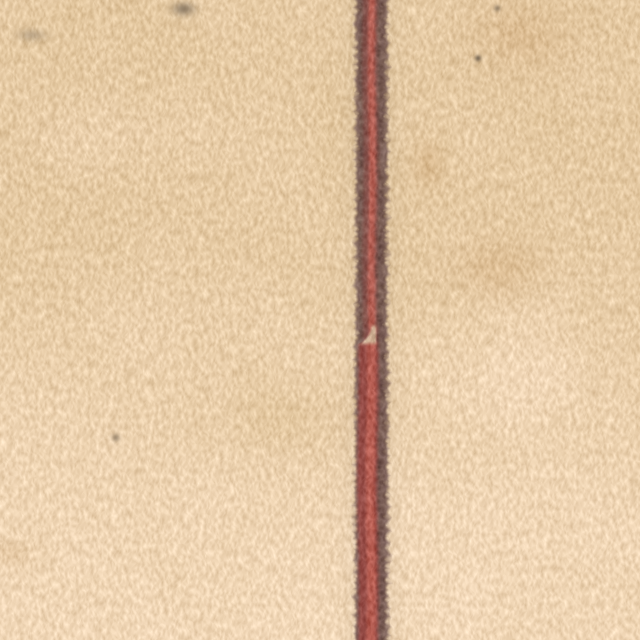
A three.js fragment shader for this texture:

```glsl
// Aged tan paper crossed by one ruled vertical line: a red core in ragged dark ink,
// broken by a small bare gap. Cellular noise makes the fibres and the ragged edges,
// layered sines the slow mottling, and soft ellipses the stains and specks.
varying vec2 vUv;

const vec3 PAPER_TAN = vec3(0.885, 0.775, 0.615);
const vec3 PAPER_PALE = vec3(0.955, 0.855, 0.735);
const vec3 STAIN = vec3(0.80, 0.65, 0.46);
const vec3 SPECK = vec3(0.45, 0.39, 0.32);
const vec3 INK_DARK = vec3(0.42, 0.31, 0.29);
const vec3 RED_DEEP = vec3(0.60, 0.28, 0.26);
const vec3 RED_BRIGHT = vec3(0.75, 0.39, 0.34);
const vec3 GAP_PALE = vec3(0.83, 0.74, 0.62);

const float LINE_X = 0.5805;      // centre of the ruled line
const float LINE_HALF = 0.0240;   // half width of the dark ink
const float GAP_Y = 0.477;        // height of the bare gap
const vec2 FIBRE_SCALE = vec2(135.0, 72.0);
const vec2 INK_SCALE = vec2(75.0, 105.0);
const float GRAIN = 0.10;
const float RAGGED = 0.008;

vec2 hash2(vec2 p) {
  vec3 q = fract(p.xyx * vec3(0.1031, 0.1030, 0.0973));
  q += dot(q, q.yzx + 33.33);
  return fract((q.xx + q.yz) * q.zy);
}

// Distance to the nearest scattered cell point
float cellular(vec2 p) {
  vec2 cell = floor(p);
  float nearest = 4.0;
  for (int j = -1; j <= 1; j++) {
    for (int i = -1; i <= 1; i++) {
      vec2 c = cell + vec2(float(i), float(j));
      vec2 d = c + hash2(c) - p;
      nearest = min(nearest, dot(d, d));
    }
  }
  return sqrt(nearest);
}

// Layered sines, roughly -1 to 1
float mottle(vec2 p) {
  float sum = 0.0;
  float amp = 0.5;
  for (int i = 0; i < 5; i++) {
    p = mat2(0.8, 0.6, -0.6, 0.8) * p * 1.7 + 1.3;
    sum += amp * sin(p.x + 1.6 * sin(p.y)) * cos(p.y * 0.8);
    amp *= 0.72;
  }
  return sum;
}

// Soft elliptical spot
float spot(vec2 p, vec2 centre, vec2 radius) {
  vec2 d = (p - centre) / radius;
  return exp(-dot(d, d));
}

float band(float x, float left, float right, float soft) {
  return smoothstep(left - soft, left + soft, x)
       * (1.0 - smoothstep(right - soft, right + soft, x));
}

// Light strokes minus dark strokes, with opposite leans
float fibres(vec2 uv) {
  vec2 bent = uv + 0.003 * vec2(mottle(uv * 30.0), mottle(uv.yx * 34.0 + 5.0));
  float light = cellular((bent + vec2(0.30 * bent.y, 0.0)) * FIBRE_SCALE);
  float dark = cellular((bent - vec2(0.22 * bent.y, 0.0)) * FIBRE_SCALE * 1.13 + 40.0);
  return dark - light;
}

vec3 paper(vec2 uv, float grain) {
  float cloud = mottle(uv * 7.0);
  float pale = 0.84 - 0.64 * smoothstep(0.0, 0.75, uv.y) + 0.16 * cloud;
  pale += 0.35 * spot(uv, vec2(0.81, 0.41), vec2(0.10, 0.08));
  pale += 0.25 * spot(uv, vec2(0.18, 0.79), vec2(0.14, 0.06));
  pale -= 0.30 * spot(uv, vec2(0.42, 0.34), vec2(0.12, 0.06));
  vec3 col = mix(PAPER_TAN, PAPER_PALE, clamp(pale, 0.0, 1.0));

  // Brown stains
  float stain = 0.40 * spot(uv, vec2(0.670, 0.742), vec2(0.026, 0.036))
              + 0.32 * spot(uv, vec2(0.780, 0.585), vec2(0.070, 0.045))
              + 0.30 * spot(uv, vec2(0.815, 0.945), vec2(0.080, 0.060))
              + 0.25 * spot(uv, vec2(0.015, 0.135), vec2(0.035, 0.020));
  col = mix(col, STAIN, clamp(stain * (1.0 + 0.5 * cloud), 0.0, 1.0));

  // Fibre grain
  col += GRAIN * grain * vec3(0.88, 1.0, 1.15);

  // Dark specks
  float speck = 0.70 * spot(uv, vec2(0.287, 0.986), vec2(0.016, 0.010))
              + 0.35 * spot(uv, vec2(0.050, 0.945), vec2(0.020, 0.009))
              + 0.85 * spot(uv, vec2(0.747, 0.909), vec2(0.005))
              + 0.60 * spot(uv, vec2(0.777, 0.987), vec2(0.005))
              + 0.55 * spot(uv, vec2(0.181, 0.316), vec2(0.006));
  return mix(col, SPECK, min(speck, 1.0));
}

void main() {
  float grain = fibres(vUv);
  vec3 col = paper(vUv, grain);

  // Dark ink, patchy with ragged soft sides and a faint halo
  float x = vUv.x - LINE_X;
  float rough = cellular(vUv * INK_SCALE) - 0.45;
  float patchy = mottle(vUv * vec2(60.0, 45.0));
  float below = 1.0 - smoothstep(GAP_Y - 0.016, GAP_Y - 0.008, vUv.y);
  float reach = LINE_HALF + RAGGED * rough + 0.0015 * patchy;
  col *= 1.0 - 0.06 * exp(-pow(x / 0.036, 2.0));
  float ink = band(x, -reach - 0.001 * below, reach + 0.001 * below, 0.0055);
  col = mix(col, INK_DARK + 0.16 * rough + 0.05 * grain, ink * (0.90 - 0.10 * patchy));

  // Red core, wider to the left below the gap
  float wander = 0.0010 * sin(vUv.y * 19.0) + 0.002 * rough;
  float deep = band(x, mix(-0.013, -0.021, below) + wander, 0.010 + wander, 0.005);
  float bright = band(x, mix(-0.005, -0.008, below) + wander, 0.006 + wander, 0.004);
  col = mix(col, RED_DEEP + 0.10 * grain, deep * mix(0.45, 0.85, below));
  col = mix(col, RED_BRIGHT + 0.12 * grain, (0.82 + 0.12 * patchy) * bright);

  // Bare gap, narrow above and spreading to the lower left
  float drop = (GAP_Y + 0.014 - vUv.y) / 0.028;
  float gap = band(x, 0.000 - 0.016 * drop * drop, 0.007, 0.003) * band(drop, 0.0, 1.0, 0.18);
  col = mix(col, GAP_PALE + 0.15 * grain, 0.85 * gap);

  gl_FragColor = vec4(clamp(col, 0.0, 1.0), 1.0);
}
```
